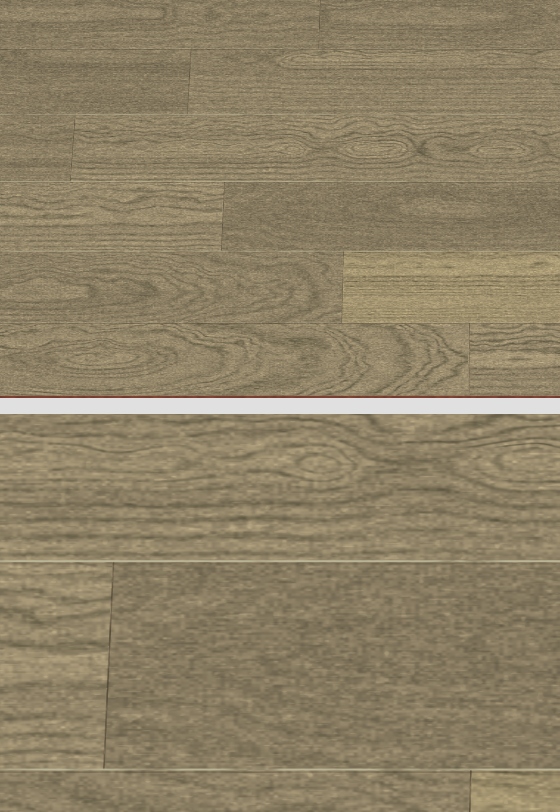
Top, the full canvas; bottom, a detail of the centre.
This texture is drawn by a Shadertoy shader. Its source:

```glsl
// Oak plank floor seen at a slight tilt: six rows, each split by one butt joint.
// Grain is a slice through warped growth rings, giving nested arches and eyes,
// overlaid with stretched-noise fibres, pores, flecks and worn pale seams.

const int ROWS = 6;
const float FLOOR_START = 0.0055;   // height of the strip below the floor
const float ROW_STEP = 0.1865;      // height of the nearest row
const float ROW_SHRINK = 0.0024;    // foreshortening per row squared
const float PLANK_HEIGHT = 0.177;
const vec3 WOOD_TINT = vec3(1.0, 0.907, 0.712);
const vec3 GRAIN_TINT = vec3(0.77, 0.78, 0.765);
const vec3 SEAM_LIGHT = vec3(0.74, 0.72, 0.60);
const vec3 SEAM_DARK = vec3(0.27, 0.23, 0.17);
const vec3 STRIP_RED = vec3(0.48, 0.25, 0.19);

// Joint position in each row, from the bottom up
const float JOINT[ROWS] = float[](0.838, 0.612, 0.398, 0.130, 0.338, 0.571);
// Plank character: eye position, arch slope, tone, core height
const vec4 LEFT[ROWS] = vec4[](
    vec4(0.17, 1.25, 0.595, 0.50), vec4(0.05, 0.90, 0.565, 0.42), vec4(0.05, 0.20, 0.600, 0.50),
    vec4(0.02, 0.40, 0.555, 0.45), vec4(0.20, 0.05, 0.525, 0.90), vec4(0.10, 0.30, 0.550, 0.55));
const vec4 RIGHT[ROWS] = vec4[](
    vec4(0.92, 0.35, 0.600, 0.50), vec4(0.66, 0.12, 0.645, 0.78), vec4(0.82, 0.80, 0.540, 0.60),
    vec4(0.28, 0.06, 0.590, 0.47), vec4(0.75, 0.20, 0.575, 0.82), vec4(0.80, 0.70, 0.550, 0.50));

float hash(vec2 p) {
    p = fract(p * vec2(0.1031, 0.1173));
    p += dot(p, p.yx + 33.33);
    return fract((p.x + p.y) * p.x * 7.31 + p.y * 17.7);
}

float noise(vec2 p) {
    vec2 i = floor(p), f = fract(p);
    f = f * f * (3.0 - 2.0 * f);
    return mix(mix(hash(i), hash(i + vec2(1, 0)), f.x),
               mix(hash(i + vec2(0, 1)), hash(i + vec2(1, 1)), f.x), f.y);
}

float fbm(vec2 p) {
    return 0.55 * noise(p) + 0.3 * noise(p * 2.1 + 7.3) + 0.15 * noise(p * 4.3 + 19.1);
}

// Smooth-edged line of half width w at distance d
float line(float d, float w, float pixel) {
    return clamp((w - abs(d)) / pixel + 0.5, 0.0, 1.0);
}

// Distance from the tree's core; along is measured from the eye
float ringRadius(float along, float across, float slope, float seed) {
    float wander = fbm(vec2(along * 3.5 + seed, seed)) - 0.5;
    float warp = fbm(vec2(along * 11.0 + seed, across * 5.0)) - 0.5;
    float sway = mix(0.8, 0.25, min(slope, 1.0));
    float depth = slope * along + sway * wander * smoothstep(0.0, 0.3, abs(along));
    return length(vec2(across + 0.10 * warp, depth)) + 0.12 * warp;
}

vec3 plankColor(vec2 p, float across, float aspect, vec4 plank, float seed) {
    float radius = ringRadius(p.x - plank.x * aspect, across - plank.w, plank.y, seed);
    float phase = radius * 13.0 + 2.0 * noise(vec2(radius * 7.0, seed));
    float crest = 0.5 + 0.5 * cos(6.2832 * phase);
    float rings = pow(crest, 2.5) * (1.0 - smoothstep(0.4, 1.0, fwidth(phase)));

    // Fibres run along the plank; pores break the dark rings into dashes
    vec2 q = vec2(p.x, across) + seed;
    float fibre = fbm(q * vec2(9.0, 36.0)) - 0.5;
    float pore = noise(q * vec2(95.0, 65.0)) - 0.5;
    float speck = noise(q * vec2(270.0, 80.0)) - 0.5;
    float dash = smoothstep(0.66, 0.9, noise(q * vec2(85.0, 72.0) + 41.0));
    float fleck = smoothstep(0.74, 0.95, noise(q * vec2(140.0, 70.0) + 87.0));
    float cloud = fbm(q * vec2(3.0, 2.5)) - 0.5;

    // Straight grain far from the core is fainter and more broken
    float contrast = mix(0.4, 1.0, smoothstep(0.53, 0.60, plank.z));
    float straight = 1.0 - min(plank.y, 1.0);
    contrast *= mix(1.0, 0.6, smoothstep(0.15, 0.6, abs(across - plank.w)) * straight);
    float broken = 0.75 + 1.3 * pore + 1.6 * fibre + 1.4 * cloud;
    float dark = rings * contrast * clamp(broken, 0.0, 1.3) + 0.34 * dash;
    float core = 1.0 - smoothstep(0.03, 0.15, radius);
    float halo = smoothstep(0.10, 0.17, radius) * (1.0 - smoothstep(0.19, 0.34, radius));
    float tone = plank.z + 0.006 + 0.08 * fibre + 0.05 * pore + 0.115 * speck
               + 0.06 * cloud + 0.03 * core - 0.025 * halo + 0.06 * fleck;
    vec3 wood = WOOD_TINT * tone;
    wood.b *= 1.0 - 0.8 * max(plank.z - 0.60, 0.0);
    return wood * mix(vec3(1.0), GRAIN_TINT, dark);
}

void mainImage(out vec4 fragColor, in vec2 fragCoord) {
    float pixel = 1.0 / iResolution.y;
    float aspect = iResolution.x * pixel;
    vec2 p = fragCoord * pixel;

    // Row coordinate, inverted from the foreshortened row heights
    float rise = p.y - FLOOR_START;
    float k = (ROW_STEP - sqrt(max(ROW_STEP * ROW_STEP - 4.0 * ROW_SHRINK * rise, 0.0)))
            / (2.0 * ROW_SHRINK);
    int row = clamp(int(floor(k)), 0, ROWS - 1);
    float across = k - float(row);

    // Joints lean toward a vanishing point near the right side
    float joint = JOINT[row];
    joint += (0.9 - joint) * 0.0115 * (across - 0.5);
    float jointDist = p.x - joint * aspect;
    bool isRight = jointDist > 0.0;
    vec4 plank = isRight ? RIGHT[row] : LEFT[row];
    float seed = float(row) * 5.7 + (isRight ? 31.3 : 2.9);
    vec3 color = plankColor(p, across, aspect, plank, seed);

    // Butt joints, then dark row seams with a worn, broken pale bevel
    float jointWear = 0.3 + 0.45 * noise(vec2(p.y * 60.0, 3.0));
    color = mix(color, SEAM_DARK, jointWear * line(jointDist, 0.0007, pixel));
    float edge = floor(k + 0.5);
    float seamDist = (k - edge) * PLANK_HEIGHT;
    float wear = smoothstep(0.3, 0.6, fbm(vec2(p.x * 22.0, edge * 3.7)));
    float middle = smoothstep(2.0, 1.0, abs(edge - 3.0));
    float bevel = mix(0.3, 0.95, middle) * mix(0.25, 1.0, wear);
    float gap = mix(0.6, 0.35, middle) * mix(1.0, 0.6, wear);
    color = mix(color, SEAM_DARK, gap * line(seamDist + 0.0022, 0.0007, pixel));
    color = mix(color, SEAM_LIGHT, bevel * line(seamDist, 0.0008, pixel));

    // Red strip below the floor
    float strip = clamp(0.5 - rise / pixel, 0.0, 1.0);
    color = mix(color, STRIP_RED * (0.9 + 0.2 * noise(p * 90.0)), strip);
    fragColor = vec4(color, 1.0);
}
```
